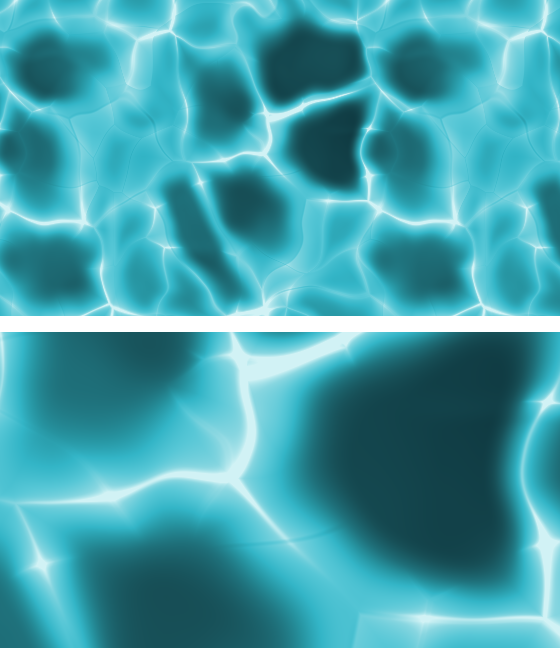
Top, the full canvas; bottom, a detail of the centre.
Give the GLSL for this texture, as a Shadertoy shader.

```glsl
// Sunlit pool water: soft dark pockets parted by bright caustic threads.
// Two warped, tiling Voronoi layers give pockets, threads and one-sided sheets
// of light; value noise varies them, and a ramp gives the water colours.

const float TILE = 1.176;            // repeat length, in canvas heights
const float BIG_CELLS = 4.0;         // cells per tile, main layer
const float SMALL_CELLS = 6.0;       // cells per tile, faint layer
const float JITTER = 0.80;           // irregularity of the cells
const float WARP = 0.045;            // bending of the cell walls, in tiles
const float BASE_LIGHT = 0.70;
const float CLOUD_LIGHT = 0.34;      // strength of the broad variation
const float ROUNDNESS = 15.0;        // lower gives rounder pockets
const float CRISP_EDGE = 0.20;       // narrowest pocket edge, in cells
const float SOFT_EDGE = 0.44;        // widest pocket edge, in cells
const float DEPTH_LIMIT = 0.80;      // soft limit of the darkening
const float THREAD_WIDTH = 0.013;    // in cells
const float GLOW_WIDTH = 0.10;       // in cells
const float SHEET_WIDTH = 0.15;      // in cells
const float THREAD_LIGHT = 0.36;
const float GLOW_LIGHT = 0.13;
const float SHEET_LIGHT = 0.17;
const float SMALL_DEPTH = 0.30;      // share of the faint layer's pockets
const float SMALL_LIGHT = 0.55;      // share of the faint layer's threads
const float RAMP_STEP = 0.15;        // light between two ramp colours

const int RAMP_SIZE = 8;
const vec3 WATER_RAMP[RAMP_SIZE] = vec3[RAMP_SIZE](
    vec3(0.05, 0.20, 0.23), vec3(0.09, 0.31, 0.34),
    vec3(0.12, 0.44, 0.48), vec3(0.15, 0.58, 0.63),
    vec3(0.20, 0.71, 0.78), vec3(0.34, 0.78, 0.84),
    vec3(0.53, 0.84, 0.88), vec3(0.82, 0.95, 0.96));

vec3 hash3(vec2 p) {
    vec3 q = fract(p.xyx * vec3(0.1031, 0.1030, 0.0973));
    q += dot(q, q.yzx + 33.33);
    return fract((q.xxy + q.yzz) * q.zyx);
}

// Random values of a lattice cell, repeating after "period" cells
vec3 cellHash(vec2 cell, float period, float seed) {
    return hash3(mod(cell, period) + seed);
}

// Three channels of smooth tiling noise
vec3 noise3(vec2 uv, float period, float seed) {
    vec2 p = uv * period, i = floor(p), f = p - i;
    f = f * f * f * (f * (f * 6.0 - 15.0) + 10.0);
    vec3 low = mix(cellHash(i, period, seed),
                   cellHash(i + vec2(1, 0), period, seed), f.x);
    vec3 high = mix(cellHash(i + vec2(0, 1), period, seed),
                    cellHash(i + vec2(1, 1), period, seed), f.x);
    return mix(low, high, f.y);
}

vec2 cellSite(vec2 cell, float period, float seed) {
    return cell + 0.5 + JITTER * (cellHash(cell, period, seed).xy - 0.5);
}

// x: rounded wall distance, y: exact wall distance, z: random of the cell
vec3 voronoiWalls(vec2 uv, float period, float seed) {
    vec2 p = uv * period, home = floor(p), nearCell = home, toNear = vec2(0);
    float nearest = 1e3;
    for (int y = -2; y <= 2; y++)
    for (int x = -2; x <= 2; x++) {
        vec2 cell = home + vec2(x, y);
        vec2 toSite = cellSite(cell, period, seed) - p;
        float d = dot(toSite, toSite);
        if (d < nearest) { nearest = d; nearCell = cell; toNear = toSite; }
    }
    float wall = 1e3, blend = 0.0;
    for (int y = -2; y <= 2; y++)
    for (int x = -2; x <= 2; x++) {
        if (x == 0 && y == 0) continue;
        vec2 toSite = cellSite(nearCell + vec2(x, y), period, seed) - p;
        float d = dot(0.5 * (toNear + toSite), normalize(toSite - toNear));
        wall = min(wall, d);
        blend += exp(-ROUNDNESS * d);
    }
    float rounded = max(0.0, -log(blend) / ROUNDNESS);
    return vec3(rounded, max(wall, 0.0), cellHash(nearCell, period, seed).z);
}

float pocket(vec3 walls, float edge) {
    float depth = mix(0.04, 1.0, pow(walls.z, 1.6));
    return depth * smoothstep(0.0, edge, walls.x);
}

// Thin core and halo on a wall, with a sheet fading into the lighter cell
float thread(vec3 walls, float strength) {
    float wall = walls.y;
    float core = 1.0 / (1.0 + pow(wall / THREAD_WIDTH, 2.0));
    float halo = exp(-wall * wall / (GLOW_WIDTH * GLOW_WIDTH));
    float sheet = smoothstep(0.0, 0.02, wall) * exp(-wall / SHEET_WIDTH);
    return strength * (THREAD_LIGHT * core + GLOW_LIGHT * halo)
         + SHEET_LIGHT * sheet * (1.0 - walls.z);
}

vec3 waterColor(float light) {
    vec3 color = WATER_RAMP[0];
    for (int i = 1; i < RAMP_SIZE; i++) {
        float blend = clamp(light / RAMP_STEP - float(i - 1), 0.0, 1.0);
        color = mix(color, WATER_RAMP[i], blend);
    }
    return color;
}

void mainImage(out vec4 fragColor, in vec2 fragCoord) {
    vec2 uv = fragCoord / iResolution.y / TILE;

    // Bend the plane so walls become curved
    vec2 bend = noise3(uv, 5.0, 11.0).xy - 0.5;
    bend += 0.4 * (noise3(uv, 11.0, 37.0).xy - 0.5);
    vec3 big = voronoiWalls(uv + 2.0 * WARP * bend, BIG_CELLS, 71.0);
    vec3 small = voronoiWalls(uv - 2.4 * WARP * bend.yx, SMALL_CELLS, 143.0);

    // Broad light, pockets and threads of uneven strength
    vec3 cloud = 0.65 * noise3(uv, 4.0, 203.0) + 0.35 * noise3(uv, 9.0, 251.0);
    float edge = mix(SOFT_EDGE, CRISP_EDGE, smoothstep(0.25, 0.75, cloud.z));
    float bigDepth = pocket(big, edge);
    float depth = bigDepth + SMALL_DEPTH * pocket(small, edge) * exp(-bigDepth);
    float light = BASE_LIGHT + CLOUD_LIGHT * (cloud.x - 0.5);
    light -= DEPTH_LIMIT * (1.0 - exp(-depth / DEPTH_LIMIT));
    light += thread(big, smoothstep(0.30, 0.74, cloud.y));
    float clearWater = SMALL_LIGHT * (1.0 - smoothstep(0.0, 0.5, bigDepth));
    light += clearWater * thread(small, smoothstep(0.32, 0.72, cloud.z));

    fragColor = vec4(waterColor(light), 1.0);
}
```
